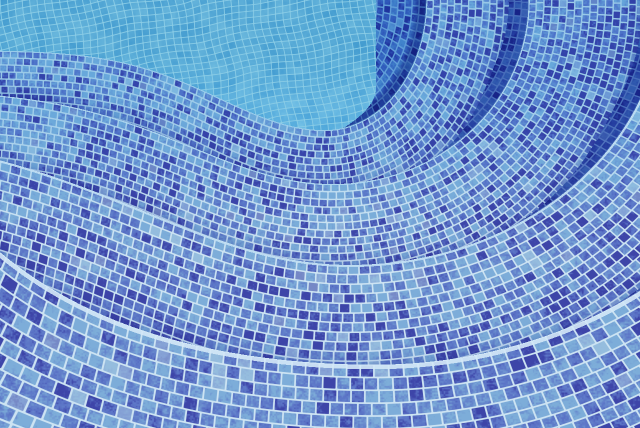
Write a Shadertoy shader that draws this texture.

```glsl
float hash(vec2 p) {
    return fract(sin(dot(p, vec2(127.1, 311.7))) * 43758.5453);
}

float noise(vec2 p) {
    vec2 i = floor(p), f = fract(p);
    f = f * f * (3.0 - 2.0 * f);
    return mix(mix(hash(i), hash(i + vec2(1, 0)), f.x),
               mix(hash(i + vec2(0, 1)), hash(i + 1.0), f.x), f.y);
}

// Step edge: x = position along it (angle on the right side), y = signed distance, z = radius.
vec3 edgeCoords(vec2 p, float centerX, vec2 radii, float rise, float tightness) {
    vec2 q = vec2(p.x - centerX, p.y);
    if (q.x > 0.0) {
        float k = length(q / radii);
        float dist = (k - 1.0) * k / length(q / (radii * radii));
        return vec3(atan(q.x / radii.x, q.y / radii.y), dist, 0.5 * (radii.x + radii.y));
    }
    float bell = exp(-q.x * q.x * tightness);
    float slope = -2.0 * rise * q.x * bell * tightness;
    float dist = (q.y - radii.y + rise * (1.0 - bell)) / sqrt(1.0 + slope * slope);
    return vec3(q.x + 0.5 * slope * dist, dist, 0.0);
}

vec3 stepEdge(vec2 p, int i) {
    if (i == 0) return edgeCoords(p, 0.759, vec2(0.237, 0.304), 0.187, 8.4);
    if (i == 1) return edgeCoords(p, 0.778, vec2(0.457, 0.430), 0.220, 4.6);
    if (i == 2) return edgeCoords(p, 0.817, vec2(0.732, 0.619), 0.320, 2.16);
    return edgeCoords(p, 0.875, vec2(1.029, 0.852), -0.265, -0.9);
}

float tileMask(vec2 cell, vec2 size, float grout) {
    vec2 b = abs(fract(cell) - 0.5) * size - 0.5 * size + grout + 0.0015;
    float d = length(max(b, 0.0)) + min(max(b.x, b.y), 0.0) - 0.0015;
    float soft = 0.35 / iResolution.y;
    return 1.0 - smoothstep(-soft, soft, d);
}

// Rows of mottled glass tiles that follow a step edge
vec3 mosaic(vec2 p, vec3 edge, float height, float seed, float light) {
    vec2 size = vec2(1.06, 1.0) * height;
    float row = floor(edge.y / height);
    float along = edge.x < 0.0 ? edge.x : edge.x * (edge.z + (row + 0.5) * height);
    vec2 cell = vec2(along / size.x + hash(vec2(row, seed)), edge.y / height);
    vec2 id = floor(cell) + seed * 17.0;

    float shade = hash(id) + light + 0.3 * (noise(p * 9.0 + seed) - 0.5);
    shade += 0.4 * (noise(p * 75.0) - 0.5) + 0.35 * (noise(p * 260.0) - 0.5);
    vec3 glass = mix(vec3(0.24, 0.27, 0.66), vec3(0.36, 0.46, 0.78), smoothstep(0.0, 0.4, shade));
    glass = mix(glass, vec3(0.49, 0.68, 0.85), smoothstep(0.35, 1.0, shade));
    glass = mix(glass, vec3(0.68, 0.80, 0.89), 0.5 * step(0.95, hash(id + 5.3)));

    float upper = 1.0 - smoothstep(0.15, 0.6, p.y);
    glass *= mix(vec3(1.0), vec3(0.83, 0.97, 1.01), upper);
    vec3 grout = mix(vec3(0.80, 0.89, 0.95), vec3(0.60, 0.79, 0.91), upper);
    return mix(grout, glass, tileMask(cell, size, 0.0011 + 0.03 * height));
}

// Rippled grid under the water
vec3 water(vec2 p) {
    vec2 q = p + 0.003 * vec2(sin(p.y * 38.0 + p.x * 9.0), sin(p.x * 27.0 - p.y * 14.0));
    q += 0.005 * vec2(noise(p * 17.0), noise(p * 17.0 + 40.0));
    q = mat2(0.98, 0.17, -0.17, 0.98) * q;
    vec2 size = vec2(0.0175, 0.0160);
    vec2 cell = q / size;
    float shade = 0.5 * hash(floor(cell)) + 0.3 * noise(p * 30.0) + 0.2 * noise(p * 150.0);
    vec3 glass = mix(vec3(0.25, 0.60, 0.81), vec3(0.43, 0.73, 0.87), shade);
    glass += 0.04 * smoothstep(0.1, 0.3, p.y);
    return mix(vec3(0.54, 0.80, 0.90), glass, tileMask(cell, size, 0.0010));
}

vec3 pool(vec2 p) {
    int band = -1;
    vec3 edge = stepEdge(p, 0), next = edge;
    for (int i = 0; i < 4; i++) {
        vec3 e = stepEdge(p, i);
        next = e;
        if (e.y < 0.0) break;
        edge = e;
        band = i;
    }

    // Water and the innermost riser
    if (band < 0) {
        float bend = max(p.y - 0.204, 0.0);
        float wall = p.x - 0.879 + 8.5 * bend * bend;
        if (wall < 0.0) return water(p);
        vec3 riser = mosaic(p, edge, 0.0165, 9.0, -0.05) * vec3(0.62, 0.78, 0.93);
        return riser * mix(vec3(1.0), vec3(0.62, 0.66, 0.82), smoothstep(-0.035, -0.015, edge.y));
    }

    // Treads are paler at the front and darker toward the upper right
    float level = float(band);
    float height = 0.0165 + 0.0015 * level * level;
    float light = 0.0;
    if (band < 3) light = 0.1 - 0.2 * edge.y / (edge.y - next.y);
    light -= 0.15 * smoothstep(0.9, 1.3, p.x) * (1.0 - smoothstep(0.15, 0.5, p.y));
    vec3 color = mosaic(p, edge, height, level, light);

    // Shaded risers below the next edge
    if (band < 3) {
        float turn = next.z > 0.0 ? smoothstep(0.5, 1.2, next.x) : 0.0;
        float depth = 0.046 * turn;
        if (next.y > -depth) {
            color = mosaic(p, next, height, level + 20.0, 0.0) * vec3(0.46, 0.54, 0.80);
        }
        float shadow = exp((next.y + depth) / 0.016) * step(next.y, -depth);
        color *= 1.0 - vec3(0.18, 0.15, 0.07) * shadow;
    }

    // Pale rim on each edge
    float rim = 0.0025 + 0.0003 * level * level * level;
    vec3 rimColor = mix(vec3(0.60, 0.80, 0.92), vec3(0.83, 0.91, 0.97), level / 3.0);
    return mix(color, rimColor, 0.9 * step(edge.y, rim));
}

void mainImage(out vec4 fragColor, in vec2 fragCoord) {
    vec3 sum = vec3(0.0);
    for (int i = 0; i < 4; i++) {
        vec2 offset = vec2(i % 2, i / 2) * 0.5 - 0.25;
        vec2 p = (fragCoord + offset) / iResolution.y;
        sum += pool(vec2(p.x, 1.0 - p.y));
    }
    fragColor = vec4(sum / 4.0, 1.0);
}
```
